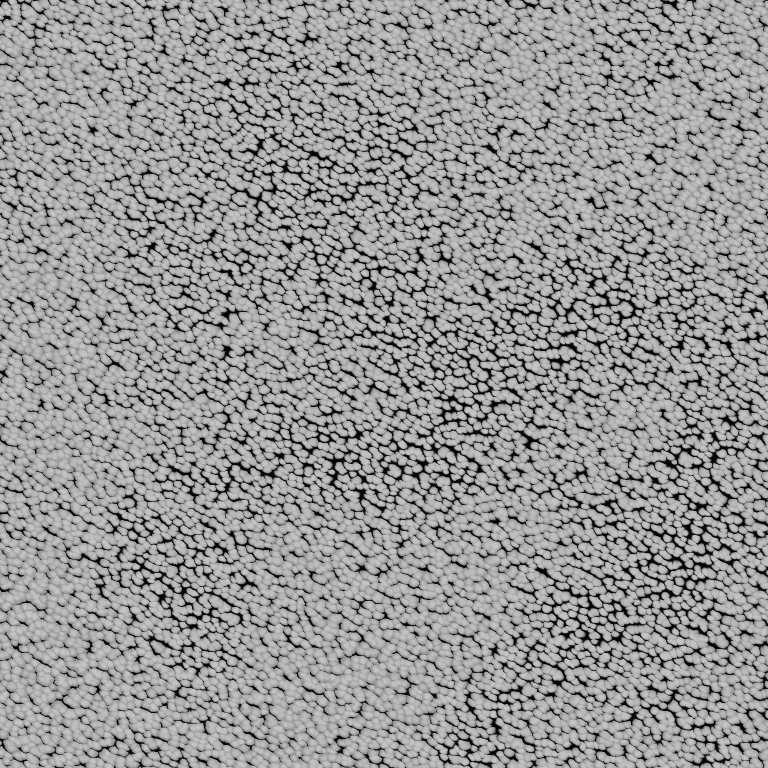
This texture is drawn by a WebGL 1 fragment shader. Its source:

```glsl
precision highp float;
// Rough grey plaster of tightly packed grains under raking light.
// Jittered, slightly flattened grains form domes; the flank turned away from
// the light and the gaps between grains go black, in slowly varying patches.

uniform vec2 u_resolution;

const vec2  GRAIN_COUNT   = vec2(94.0, 116.0); // grains along and across the slant
const float SLANT         = -0.48;             // direction of the gaps, radians
const float JITTER        = 0.85;              // scatter of grain centres
const float RADIUS_MIN    = 0.50;              // grain radius, in cells
const float RADIUS_MAX    = 0.76;
const float WARP          = 0.30;              // irregularity of grain outlines
const float LIGHT_TILT    = 0.36;              // darkening of the averted flank
const float PATCH_SCALE   = 5.5;               // patches of open and closed grain
const float PATCH_DEPTH   = 0.75;
const float GAP_START     = 0.87;              // depth where shade begins
const float GAP_END       = 1.26;              // depth where it is full
const float TOP_TONE      = 0.745;
const float FLANK_TONE    = 0.61;
const float GAP_TONE      = 0.02;
const float TONE_VARIANCE = 0.05;              // from grain to grain

float hash(vec2 p) {
  return fract(sin(dot(p, vec2(127.1, 311.7))) * 43758.5453);
}

float valueNoise(vec2 p) {
  vec2 cell = floor(p);
  vec2 f = fract(p);
  f = f * f * (3.0 - 2.0 * f);
  float low  = mix(hash(cell), hash(cell + vec2(1.0, 0.0)), f.x);
  float high = mix(hash(cell + vec2(0.0, 1.0)), hash(cell + vec2(1.0, 1.0)), f.x);
  return mix(low, high, f.y);
}

// Large patches, centred on zero
float patchNoise(vec2 p) {
  float sum = 0.0;
  float weight = 0.5;
  for (int i = 0; i < 3; i++) {
    sum += weight * (valueNoise(p) - 0.5);
    p = mat2(1.6, 1.2, -1.2, 1.6) * p + 17.3;
    weight *= 0.6;
  }
  return sum;
}

// Offset from the closest grain in units of its radius (xy), grain seed (z)
vec3 closestGrain(vec2 p) {
  vec2 home = floor(p);
  vec3 closest = vec3(9.0, 9.0, 0.0);
  for (int y = -1; y <= 1; y++) {
    for (int x = -1; x <= 1; x++) {
      vec2 cell = home + vec2(float(x), float(y));
      vec2 scatter = vec2(hash(cell), hash(cell + 53.7)) - 0.5;
      float seed = hash(cell + 91.3);
      vec2 centre = cell + 0.5 + JITTER * scatter;
      vec2 offset = (p - centre) / mix(RADIUS_MIN, RADIUS_MAX, seed);
      if (dot(offset, offset) < dot(closest.xy, closest.xy)) {
        closest = vec3(offset, seed);
      }
    }
  }
  return closest;
}

float surfaceTone(vec2 uv) {
  // Grain space: x runs along the gaps, y points towards the light
  float c = cos(SLANT);
  float s = sin(SLANT);
  vec2 p = vec2(c * uv.x + s * uv.y, c * uv.y - s * uv.x) * GRAIN_COUNT;
  p += WARP * (vec2(valueNoise(p * 1.4 + 7.1), valueNoise(p * 1.4 + 38.6)) - 0.5);

  vec3 grain = closestGrain(p);
  float depth = length(grain.xy) - LIGHT_TILT * grain.y;
  float gapDepth = depth + PATCH_DEPTH * patchNoise(uv * PATCH_SCALE + 3.7);

  // Soft dome shading, then the dark gaps
  float tone = mix(TOP_TONE, FLANK_TONE, smoothstep(0.25, 0.95, depth));
  tone += TONE_VARIANCE * (fract(grain.z * 17.0) - 0.5);
  return mix(tone, GAP_TONE, smoothstep(GAP_START, GAP_END, gapDepth));
}

void main() {
  // Four samples per pixel smooth the grain edges
  float tone = 0.0;
  for (int y = 0; y < 2; y++) {
    for (int x = 0; x < 2; x++) {
      vec2 shift = 0.5 * vec2(float(x), float(y)) - 0.25;
      tone += 0.25 * surfaceTone((gl_FragCoord.xy + shift) / u_resolution.y);
    }
  }
  gl_FragColor = vec4(vec3(tone), 1.0);
}
```
